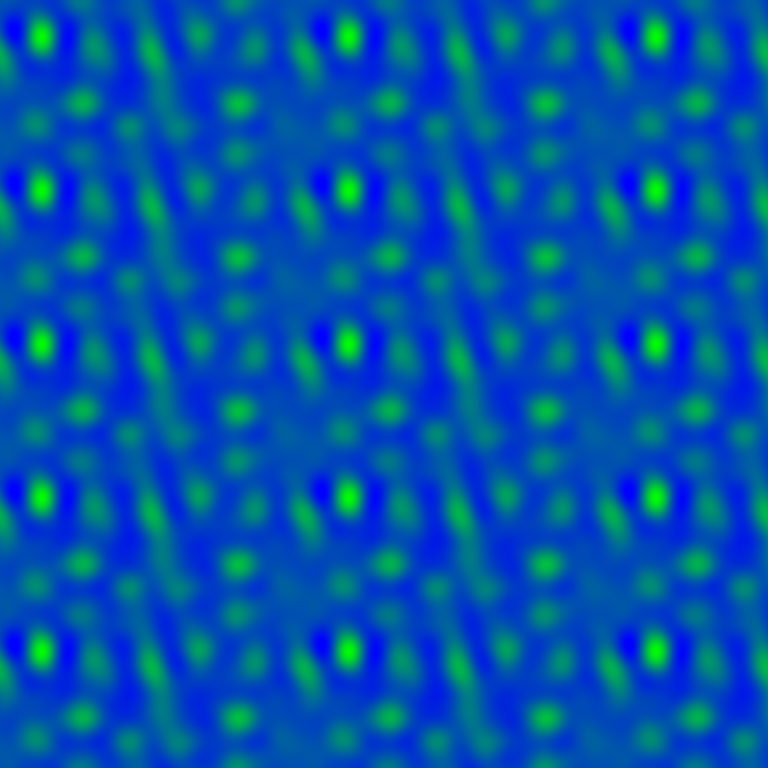
Reproduce this pattern procedurally as a Shadertoy shader.

```glsl
// Blue and green noise tile, 2.5 repeats across and 5 down.
// Three uneven rows of ringed spots are laid out by loops on a wrapped tile,
// crossed by a few striped ripples and varied by faint gradient noise.

const vec2 TILE = vec2(8.0, 4.0); // tile size in cells

float hash(vec2 p) {
    return fract(sin(dot(p, vec2(127.1, 311.7))) * 43758.5453);
}

// Shortest offset from c to p across the wrapped tile
vec2 wrapOffset(vec2 p, vec2 c) {
    vec2 d = p - c;
    return d - TILE * floor(d / TILE + 0.5);
}

// Sum of radial kernels on a staggered lattice, tilted by hashed gradients
float tiledNoise(vec2 p) {
    float sum = 0.0;
    for (int j = 0; j < 2; j++) {
        float row = floor(p.y) + float(j);
        float stagger = 0.5 * mod(row, 2.0);
        for (int i = 0; i < 2; i++) {
            float column = floor(p.x - stagger) + float(i);
            vec2 d = p - vec2(column + stagger, row);
            float angle = 6.28318 * hash(mod(vec2(column, row), TILE));
            float falloff = max(0.8 - dot(d, d), 0.0);
            falloff *= falloff;
            sum += falloff * falloff * dot(d, vec2(cos(angle), sin(angle)));
        }
    }
    return 11.0 * sum;
}

// Bright spot inside a dark ring
float ringedSpot(vec2 p, vec2 center) {
    vec2 d = wrapOffset(p, center);
    float r2 = dot(d, d);
    return (1.0 - 3.0 * r2) * exp(-2.2 * r2);
}

// Bright streak with a dark streak on either side; taper shortens it
float ripple(vec2 p, vec2 center, vec2 direction, float taper) {
    vec2 d = wrapOffset(p, center);
    float along = dot(d, direction);
    float across2 = dot(d, d) - along * along;
    return exp(-0.8 * along * along - taper * across2) * cos(4.5 * along);
}

void mainImage(out vec4 fragColor, in vec2 fragCoord) {
    vec2 uv = fragCoord / iResolution.xy;
    vec2 p = 20.0 * vec2(uv.x, 1.0 - uv.y);
    float green = 0.385 + 0.06 * tiledNoise(p);

    // Upper row: six spots stepping down in threes, the first one brightest
    for (int i = 0; i < 6; i++) {
        float k = float(i);
        float down = mod(k, 3.0);
        vec2 center = vec2(1.06 + 1.37 * k + 0.06 * down, 0.97 + 0.3 * down);
        green += (i == 0 ? 0.34 : 0.21) * ringedSpot(p, center);
    }

    // Middle row: three spots, the outer two brighter
    for (int i = 0; i < 3; i++) {
        float outer = abs(float(i) - 1.0);
        vec2 center = vec2(2.14 + 2.02 * float(i), 2.5 + 0.2 * outer);
        green += (0.22 + 0.15 * outer) * ringedSpot(p, center);
    }

    // Lower row: five spots on a bowed spacing, every third one dropped
    for (int i = 0; i < 5; i++) {
        float k = float(i);
        float dropped = i % 3 == 1 ? 0.65 : 0.0;
        vec2 center = vec2(1.1 + 1.25 * k - 0.27 * sin(0.785 * k), 3.3 + dropped);
        green += 0.23 * ringedSpot(p, center);
    }

    // Short upright ripple on the brightest spot, long slanted ones elsewhere
    vec2 slant = vec2(0.93, -0.37);
    green += 0.25 * ripple(p, vec2(1.06, 0.99), vec2(1.0, 0.0), 3.2);
    green += 0.25 * ripple(p, vec2(3.92, 1.1), slant, 1.5);
    green += 0.18 * ripple(p, vec2(7.92, 1.3), slant, 1.5);

    green = clamp(green, 0.0, 1.0);
    fragColor = vec4(0.0, green, 1.0 - green, 1.0);
}
```
